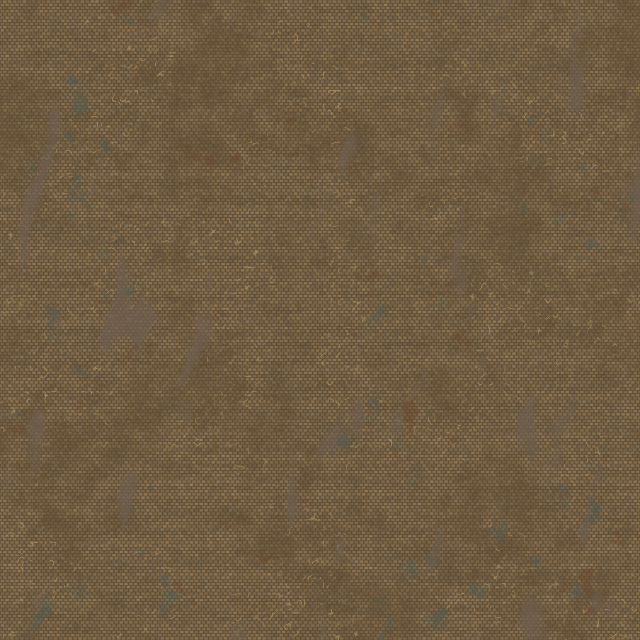
Write a WebGL 1 fragment shader that draws this texture.

```glsl
precision highp float;

// Worn brown cloth: offset rows of small stitches, tinted one by one,
// under cloudy dark stains, upright grey smears, rare teal and rust spots
// and thin pale fibres. Stains are layered gradient noise.

uniform vec2 u_resolution;

const vec2 STITCHES = vec2(132.0, 200.0);
const vec3 GAP = vec3(0.365, 0.297, 0.212);
const vec3 THREAD = vec3(0.495, 0.413, 0.305);
const vec3 GOLD = vec3(0.530, 0.420, 0.265);
const vec3 STAIN = vec3(0.385, 0.308, 0.210);
const vec3 SMEAR = vec3(0.430, 0.368, 0.312);
const vec3 TEAL = vec3(0.310, 0.360, 0.320);
const vec3 RUST = vec3(0.410, 0.265, 0.165);
const vec3 FIBRE = vec3(0.720, 0.600, 0.400);

float hash(vec2 cell) {
  vec3 q = fract(vec3(cell.xyx) * 0.1031);
  q += dot(q, q.yzx + 33.33);
  return fract((q.x + q.y) * q.z);
}

float cornerSlope(vec2 cell, vec2 offset) {
  float angle = 6.2832 * hash(cell);
  return dot(vec2(cos(angle), sin(angle)), offset);
}

float gradientNoise(vec2 p) {
  vec2 cell = floor(p);
  vec2 f = p - cell;
  vec2 u = f * f * f * (f * (f * 6.0 - 15.0) + 10.0);
  vec2 e = vec2(1.0, 0.0);
  float low = mix(cornerSlope(cell, f), cornerSlope(cell + e.xy, f - e.xy), u.x);
  float high = mix(cornerSlope(cell + e.yx, f - e.yx),
                   cornerSlope(cell + e.xx, f - e.xx), u.x);
  return mix(low, high, u.y);
}

float fbm(vec2 p) {
  float sum = 0.0;
  float amplitude = 0.55;
  for (int i = 0; i < 4; i++) {
    sum += amplitude * gradientNoise(p);
    p = mat2(1.6, 1.2, -1.2, 1.6) * p + 17.3;
    amplitude *= 0.55;
  }
  return sum;
}

// Like fbm, but keeps its axes so that stretched features stay upright.
float streaks(vec2 p) {
  return 0.6 * gradientNoise(p) + 0.3 * gradientNoise(p * 2.1 + 9.7)
       + 0.16 * gradientNoise(p * 4.3 + 31.1);
}

// Colour of the clean cloth: bricklike stitches with dark gaps.
vec3 weave(vec2 p, vec2 count) {
  vec2 q = p * count;
  float row = floor(q.y);
  q.x += 0.5 * mod(row, 2.0);
  vec2 cell = floor(q);
  vec2 edge = smoothstep(vec2(0.5), vec2(0.24), abs(q - cell - 0.5));
  float tint = hash(cell + 11.0);
  vec3 thread = mix(THREAD, GOLD, 0.7 * smoothstep(0.55, 1.0, tint));
  thread *= 0.92 + 0.16 * hash(cell + 57.0);
  thread *= 0.975 + 0.05 * hash(vec2(row, 3.0));
  return mix(GAP, thread, edge.x * edge.y);
}

vec3 smoothWeave(vec2 p, float pixel) {
  vec3 sum = vec3(0.0);
  for (int j = 0; j < 2; j++) {
    for (int i = 0; i < 2; i++) {
      vec2 shift = (vec2(float(i), float(j)) - 0.5) * 0.5 * pixel;
      sum += weave(p + shift, STITCHES);
    }
  }
  return sum * 0.25;
}

// Short curly fibres along the zero lines of fine noise, broken into bits.
float fibres(vec2 p, float scale, float pixel) {
  float line = abs(gradientNoise(p * scale)) / scale;
  float width = max(0.0007, 0.5 * pixel);
  float bits = smoothstep(0.16, 0.34, gradientNoise(p * scale * 0.9 + 41.0));
  return bits * (1.0 - smoothstep(0.3 * width, 1.5 * width, line));
}

void main() {
  float pixel = 1.0 / min(u_resolution.x, u_resolution.y);
  vec2 p = gl_FragCoord.xy * pixel;
  vec3 color = smoothWeave(p, pixel);

  // Fine grain and faint long threads across the cloth.
  float grain = gradientNoise(p * 190.0);
  float slub = gradientNoise(p * vec2(5.0, 75.0) + 5.0);
  color *= 1.0 + 0.09 * grain + 0.06 * slub;

  // Cloudy dark stains with mottled edges.
  float cloud = fbm(p * 4.5 + 2.0);
  float mottle = fbm(p * 24.0 + 60.0);
  float stain = smoothstep(-0.08, 0.38, cloud + 0.55 * mottle);
  color = mix(color, STAIN * (1.0 + 0.1 * grain), 0.52 * stain);
  color *= 1.015 - 0.08 * mottle;

  // Pale fibres gather where the cloth is least stained.
  float wear = smoothstep(-0.12, 0.25, fbm(p * 7.0 + 83.0) - 0.4 * cloud);
  color = mix(color, FIBRE, 0.6 * wear * fibres(p, 85.0, pixel));

  // Upright grey smears, leaning a little.
  vec2 lean = vec2(p.x - 0.15 * p.y + 0.02 * gradientNoise(p * 9.0), p.y);
  float smear = smoothstep(0.16, 0.34, streaks(lean * vec2(15.0, 5.0) + 23.0));
  color = mix(color, SMEAR, 0.68 * smear);

  // Rare small spots of teal and rust.
  float teal = smoothstep(0.16, 0.36, fbm(p * 21.0 + 130.0));
  teal *= smoothstep(0.06, 0.24, gradientNoise(p * 4.0 + 77.0));
  float rust = smoothstep(0.18, 0.38, fbm(p * 18.0 + 210.0));
  rust *= smoothstep(0.06, 0.24, gradientNoise(p * 4.0 + 145.0));
  color = mix(color, TEAL, 0.5 * teal);
  color = mix(color, RUST, 0.45 * rust);

  gl_FragColor = vec4(color, 1.0);
}
```
